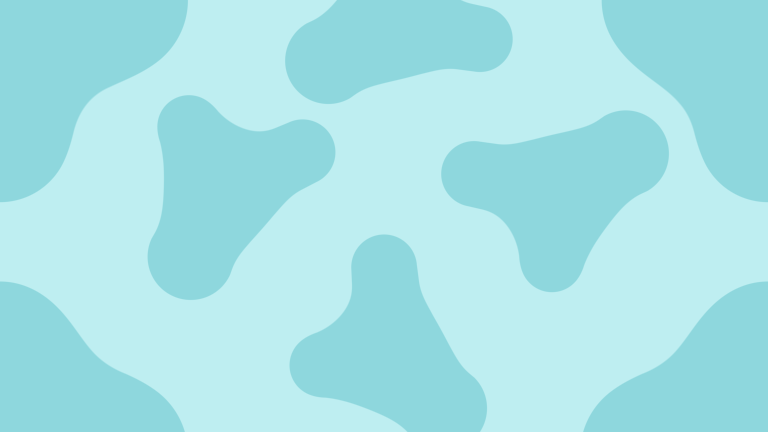
Reproduce this pattern procedurally as a WebGL 1 fragment shader.

```glsl
precision highp float;
// Flat camouflage of smooth three-lobed blobs inside four rounded corner patches.

uniform vec2 u_resolution;

const vec3 PALE_AQUA = vec3(0.745, 0.933, 0.945);
const vec3 DEEP_AQUA = vec3(0.555, 0.843, 0.867);

// Ring of inner blobs, in units of the canvas height
const vec2 RING_SHIFT = vec2(0.018, 0.06);
const vec2 RING_RADII = vec2(0.394, 0.385);
const vec4 BLOB_TURNS = vec4(0.52, 3.67, 4.28, 5.50);

// Three lobes of a blob: angle, length and tip radius
const vec3 LOBE_ANGLES  = vec3(0.0, 2.44, 4.05);
const vec3 LOBE_LENGTHS = vec3(0.17, 0.207, 0.165);
const vec3 LOBE_RADII   = vec3(0.10, 0.076, 0.073);
const float BLOB_CORE  = 0.085;
const float BLOB_BLEND = 0.10;

// Corner patches: one lobe along the side, one along the base
const float CORNER_CORE  = 0.165;
const float SIDE_RADIUS  = 0.163;
const float BASE_RADIUS  = 0.18;
const float BASE_REACH   = 0.255;
const float BASE_SINK    = 0.05;
const vec2 SIDE_HEIGHTS  = vec2(0.185, 0.305);
const float CORNER_BLEND = 0.20;

const float QUARTER_TURN = 1.5707963;

vec2 direction(float angle) {
  return vec2(cos(angle), sin(angle));
}

float smoothUnion(float a, float b, float blend) {
  float h = max(blend - abs(a - b), 0.0) / blend;
  return min(a, b) - 0.25 * blend * h * h;
}

// Capsule from the origin to tip, with a radius that changes along it
float lobe(vec2 p, vec2 tip, float coreRadius, float tipRadius) {
  float t = clamp(dot(p, tip) / dot(tip, tip), 0.0, 1.0);
  return length(p - tip * t) - mix(coreRadius, tipRadius, t);
}

float blob(vec2 p, float turn) {
  float d = 1.0;
  for (int i = 0; i < 3; i++) {
    vec2 tip = LOBE_LENGTHS[i] * direction(turn + LOBE_ANGLES[i]);
    d = smoothUnion(d, lobe(p, tip, BLOB_CORE, LOBE_RADII[i]), BLOB_BLEND);
  }
  return d;
}

// Mirrors the canvas into one corner, then varies the lobes per corner
float cornerPatch(vec2 p, vec2 size) {
  vec2 far = step(0.5 * size, p);
  vec2 q = min(p, size - p);
  float sideHeight = mix(SIDE_HEIGHTS.x, SIDE_HEIGHTS.y, far.y);
  vec2 baseTip = vec2(BASE_REACH - 0.05 * far.x * far.y,
                      -BASE_SINK * (1.0 - far.y));
  float side = lobe(q, vec2(0.0, sideHeight), CORNER_CORE, SIDE_RADIUS);
  float base = lobe(q, baseTip, CORNER_CORE, BASE_RADIUS);
  return smoothUnion(side, base, CORNER_BLEND);
}

void main() {
  vec2 size = vec2(u_resolution.x / u_resolution.y, 1.0);
  vec2 p = gl_FragCoord.xy / u_resolution.y;

  float d = cornerPatch(p, size);
  vec2 ringCentre = 0.5 * size + RING_SHIFT;
  for (int i = 0; i < 4; i++) {
    vec2 centre = ringCentre + RING_RADII * direction(float(i) * QUARTER_TURN);
    d = min(d, blob(p - centre, BLOB_TURNS[i]));
  }

  // Edge softened over about one pixel
  float edge = 0.75 / u_resolution.y;
  float cover = 1.0 - smoothstep(-edge, edge, d);
  gl_FragColor = vec4(mix(PALE_AQUA, DEEP_AQUA, cover), 1.0);
}
```
